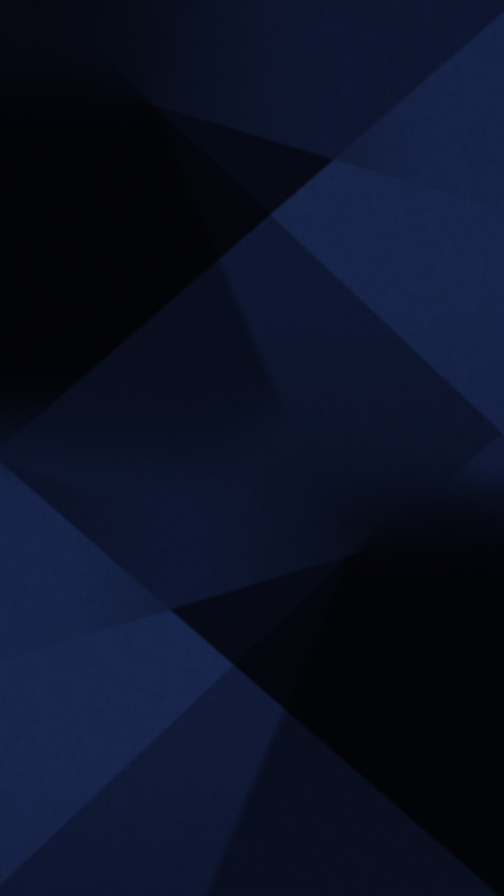
Write a WebGL 1 fragment shader that draws this background.

```glsl
precision highp float;

uniform vec2 u_resolution;

float hash(vec2 p) {
  return fract(sin(dot(p, vec2(127.1, 311.7))) * 43758.5453);
}

float noise(vec2 p) {
  vec2 i = floor(p);
  vec2 f = smoothstep(0.0, 1.0, p - i);
  return mix(mix(hash(i), hash(i + vec2(1.0, 0.0)), f.x),
             mix(hash(i + vec2(0.0, 1.0)), hash(i + vec2(1.0, 1.0)), f.x), f.y);
}

// Smooth coverage of the half plane to the left of the ray from a to b
float leftOf(vec2 p, vec2 a, vec2 b, float softness) {
  vec2 d = normalize(b - a);
  float dist = d.x * (p.y - a.y) - d.y * (p.x - a.x);
  return smoothstep(-softness, softness, dist);
}

// One set of folded sheets, nine units wide and eight high;
// lowerSet is 1 for the variant with a long flap and a corner wedge
vec3 foldedPanel(vec2 p, float edge, float lowerSet) {
  vec2 apex = vec2(2.75, 6.09);
  float aboveDiagonal = leftOf(p, vec2(0.0, -0.06), vec2(9.0, 7.75), edge);
  float aboveRidge = leftOf(p, apex, vec2(9.0, 4.19), edge);
  float aboveCrease = leftOf(p, apex, vec2(8.9, 0.29), edge);
  float rightOfFold = leftOf(p, apex, vec2(5.0, 0.76), edge * 2.5);

  // Deep shadow on the upper side of the diagonal
  vec3 shadow = mix(vec3(0.012, 0.014, 0.030), vec3(0.018, 0.024, 0.050), rightOfFold);
  shadow = mix(shadow, vec3(0.025, 0.038, 0.080), aboveCrease);
  shadow = mix(vec3(0.030, 0.050, 0.106), shadow,
               max(lowerSet, smoothstep(-0.1, 1.5, p.y)));

  // Top sheet, dissolving into the shadow left of the apex
  vec3 top = mix(vec3(0.024, 0.037, 0.076), vec3(0.053, 0.085, 0.182),
                 smoothstep(0.5, 6.0, p.x));
  top *= 0.93 + 0.07 * leftOf(p, vec2(3.5, 7.76), apex, 0.2);
  top *= 1.0 - 0.17 * lowerSet * leftOf(p, vec2(9.0, 7.75), vec2(6.0, 6.85), 0.1)
                   * smoothstep(5.5, 8.5, p.x);
  float topCover = mix(smoothstep(5.4, 7.4, p.y), aboveRidge, smoothstep(2.3, 2.9, p.x));
  vec3 upper = mix(shadow, top, topCover);

  // Lit sheets below the diagonal
  float belowFlap = (1.0 - lowerSet) * (1.0 - leftOf(p, vec2(3.5, -0.6), vec2(5.0, 0.76), 0.5));
  vec3 flap = mix(vec3(0.041, 0.067, 0.144), vec3(0.033, 0.055, 0.116),
                  smoothstep(-0.8, 1.5, p.y + lowerSet));
  vec3 sheet = vec3(0.056, 0.090, 0.192) * mix(0.82, 1.0, smoothstep(-1.0, 3.5, p.y));
  sheet *= 1.0 + 0.1 * lowerSet;
  vec3 lower = mix(flap, sheet, max(rightOfFold, belowFlap));
  vec3 bright = vec3(0.089, 0.141, 0.285) * mix(1.0, 0.9, smoothstep(3.0, 0.0, p.y));
  lower = mix(lower, bright, aboveCrease);
  vec3 wing = vec3(0.084, 0.134, 0.273) * mix(0.78, 1.0, smoothstep(5.5, 8.0, p.x));
  lower = mix(lower, wing, aboveRidge);

  return mix(lower, upper, aboveDiagonal);
}

void main() {
  vec2 uv = gl_FragCoord.xy / u_resolution;
  vec2 p = uv * vec2(9.0, 16.0);
  float edge = max(9.0 / u_resolution.x, 0.042);

  // The lower panel mirrors the upper one
  vec3 upperPanel = foldedPanel(p - vec2(0.0, 8.04), edge, 0.0);
  vec3 lowerPanel = foldedPanel(vec2(9.0 - p.x, p.y), edge, 1.0) * 1.03;
  float seam = mix(7.9, 7.1, uv.x);
  vec3 color = mix(lowerPanel, upperPanel, smoothstep(seam - 0.8, seam + 0.8, p.y));

  // Faint sheet corner at the right, fading into the shadow
  float corner = leftOf(p, vec2(9.0, 8.29), vec2(7.9, 7.35), edge);
  corner *= smoothstep(7.0, 7.9, p.y) * smoothstep(7.6, 8.8, p.x);
  color += vec3(0.016, 0.026, 0.056) * corner;

  // Soft woven grain of upright and level threads
  vec2 weave = uv * vec2(216.0, 384.0);
  float grain = noise(weave * vec2(1.0, 0.25)) + noise(weave * vec2(0.3, 1.0) + 57.0) - 1.0;
  color *= 1.0 + 0.06 * grain;

  gl_FragColor = vec4(color, 1.0);
}
```
